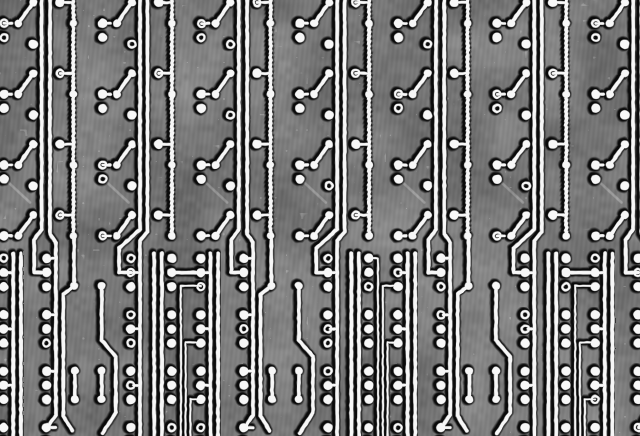
This pattern is drawn by a Shadertoy shader. Its source:

```glsl
// Embossed circuit board: a grid of angled links above, pad columns and buses below.
// Distance functions are folded into repeating tiles, then lit from one side so
// each raised trace gets a pale crest and a dark groove, over mottled grey.

const float CANVAS_WIDTH = 768.0;
const float TILE = 236.6;   // two upper columns per lower tile
const float ROW = 85.0;
const float TRACE = 2.3;    // half width of a trace
const float FINE = 1.3;
const float PAD = 5.6;

float hash(vec2 p) {
    return fract(sin(dot(p, vec2(127.1, 311.7))) * 43758.5453);
}

float noise(vec2 p) {
    vec2 i = floor(p), f = fract(p);
    f = f * f * (3.0 - 2.0 * f);
    return mix(mix(hash(i), hash(i + vec2(1, 0)), f.x),
               mix(hash(i + vec2(0, 1)), hash(i + vec2(1, 1)), f.x), f.y);
}

float segment(vec2 p, vec2 a, vec2 b) {
    vec2 pa = p - a, ba = b - a;
    return length(pa - ba * clamp(dot(pa, ba) / dot(ba, ba), 0.0, 1.0));
}

float bentPath(vec2 p, vec2 a, vec2 b, vec2 c, vec2 e) {
    return min(segment(p, a, b), min(segment(p, b, c), segment(p, c, e)));
}

float vertical(vec2 p, float x, float top, float bottom) {
    return segment(p, vec2(x, top), vec2(x, bottom));
}

// Round pad; worn ones show a hollow centre
float pad(vec2 p, vec2 centre, float seed) {
    float r = length(p - centre);
    float hollow = step(0.72, hash(vec2(seed, centre.x)));
    return max(r - PAD, hollow * (2.6 - r) - (1.0 - hollow) * 9.0);
}

// Dumbbell: a trace with a pad at both ends
float link(vec2 p, vec2 a, vec2 b) {
    float ends = min(length(p - a), length(p - b)) - PAD + 0.8;
    return min(segment(p, a, b) - TRACE, ends);
}

// Groups of three pads; one of each group has a stub to the right
float padColumn(vec2 p, float x, float stubIndex, float seed) {
    float group = clamp(floor((p.y - 301.0) / 67.7), 0.0, 3.0);
    float y = p.y - 310.0 - 67.7 * group;
    float index = clamp(round(y / 17.0), 0.0, 2.0);
    vec2 q = vec2(p.x - x, y - 17.0 * index);
    float d = pad(q, vec2(0), seed + group * 3.1 + index + x);
    if (index == stubIndex) d = min(d, segment(q, vec2(3, 0), vec2(11, 0)) - 1.8);
    return d;
}

float upperCell(vec2 p) {
    float column = floor((p.x + 10.0) / (TILE * 0.5));
    float row = clamp(floor((p.y + 7.0) / ROW), 0.0, 3.0);
    vec2 q = p - vec2(column * TILE * 0.5, row * ROW);
    float seed = column * 5.3 + row;
    float d = link(q, vec2(40, 3), vec2(22, 28));
    d = min(d, pad(q, vec2(5, 28), seed));
    d = min(d, segment(q, vec2(5, 28), vec2(14, 28)) - 1.8);
    if (row < 3.0) d = min(d, min(pad(q, vec2(5, 45), seed), pad(q, vec2(40, 53), seed)));
    d = min(d, pad(q, vec2(72, 3), seed));
    d = min(d, segment(q, vec2(72, 3), vec2(88, 3)) - 1.8);
    d = min(d, length(q - vec2(88, 28)) - 4.6);
    float rope = 0.35 * sin(p.y * 1.15 + p.x * 0.8);
    return min(d, vertical(p - vec2(column * TILE * 0.5, 0), 88.0, -20.0, 284.0) - TRACE + rope);
}

float lowerTile(vec2 p) {
    float tile = floor((p.x - 30.0) / TILE);
    vec2 q = p - vec2(tile * TILE, 0);
    float odd = mod(tile, 2.0);
    // Paired buses, stepping sideways into the lower half
    float d = bentPath(q, vec2(50, -20), vec2(50, 275), vec2(41, 288), vec2(41, 327));
    d = min(d, segment(q, vec2(41, 327), vec2(56, 327)));
    d = min(d, bentPath(q, vec2(60, -20), vec2(60, 281), vec2(67, 291), vec2(67, 498)));
    d = min(d, segment(q, vec2(67, 498), vec2(57, 513)));
    d = min(d, bentPath(q, vec2(168, -20), vec2(168, 275), vec2(143, 298), vec2(143, 327)));
    d = min(d, segment(q, vec2(143, 327), vec2(157, 327)));
    d = min(d, bentPath(q, vec2(177, -20), vec2(177, 278), vec2(168, 289), vec2(168, 540)));
    // Winding traces
    d = min(d, vertical(q, 89.0, 284.0, 343.0));
    d = min(d, bentPath(q, vec2(89, 343), vec2(76, 353), vec2(76, 499), vec2(87, 517)));
    d = min(d, bentPath(q, vec2(122, 343), vec2(122, 408), vec2(139, 428), vec2(139, 495)));
    d = min(d, segment(q, vec2(139, 495), vec2(123, 520)));
    // Straight buses
    for (int i = 0; i < 2; i++) {
        float shift = 9.2 * float(i);
        d = min(d, vertical(q, 185.0 + shift, 304.0, 540.0));
        d = min(d, vertical(q, 252.5 + shift, 304.0, 540.0));
    }
    d -= TRACE;
    d = min(d, min(length(q - vec2(89, 343)), length(q - vec2(122, 343))) - 4.8);
    d = min(d, link(q, vec2(90, 445), vec2(90, 479)));
    d = min(d, link(q, vec2(122, 445), vec2(122, 479)));
    // Fine staircase of leads between the inner pad columns
    for (int i = 0; i < 3; i++) {
        float x = 217.0 + 5.8 * float(i);
        float top = 343.0 + 68.0 * (float(i) - odd) + (odd > 0.5 && i == 0 ? 35.0 : 0.0);
        d = min(d, vertical(q, x, top, 540.0) - FINE);
        float side = odd > 0.5 && i == 0 ? 206.0 : 241.0;
        d = min(d, segment(q, vec2(x, top), vec2(side, top)) - FINE);
    }
    if (odd < 0.5) d = min(d, link(q, vec2(206, 327), vec2(241, 327)));
    d = min(d, min(padColumn(q, 56.0, 0.0, tile), padColumn(q, 157.0, 1.0, tile)));
    return min(d, min(padColumn(q, 206.0, 3.0, tile), padColumn(q, 241.0, 1.0, tile)));
}

float board(vec2 p) { return min(upperCell(p), lowerTile(p)); }

void mainImage(out vec4 fragColor, in vec2 fragCoord) {
    vec2 p = vec2(fragCoord.x, iResolution.y - fragCoord.y) * CANVAS_WIDTH / iResolution.x;
    vec2 wobble = vec2(noise(p * 0.22), noise(p * 0.22 + 40.0)) - 0.5;
    float crest = smoothstep(1.0, -1.0, board(p + wobble));
    float groove = smoothstep(4.8, 1.0, board(p + wobble + vec2(1.6, 0.5)));
    // Mottled substrate with faint weave and specks
    float grey = 0.41 + 0.14 * noise(p * 0.018) + 0.06 * (noise(p * 0.13) - 0.5);
    grey += 0.014 * sin(p.x * 1.1 + p.y * 0.12) + 0.12 * smoothstep(0.93, 1.0, noise(p * 0.16 + 9.0));
    vec2 q = vec2(mod(p.x + 10.0, TILE * 0.5) - 10.0, p.y);
    grey += 0.13 * smoothstep(2.5, 0.5, segment(q, vec2(8, 217), vec2(36, 243)));
    float tone = mix(mix(grey, 0.04, groove), 0.97, crest);
    fragColor = vec4(vec3(tone), 1.0);
}
```
